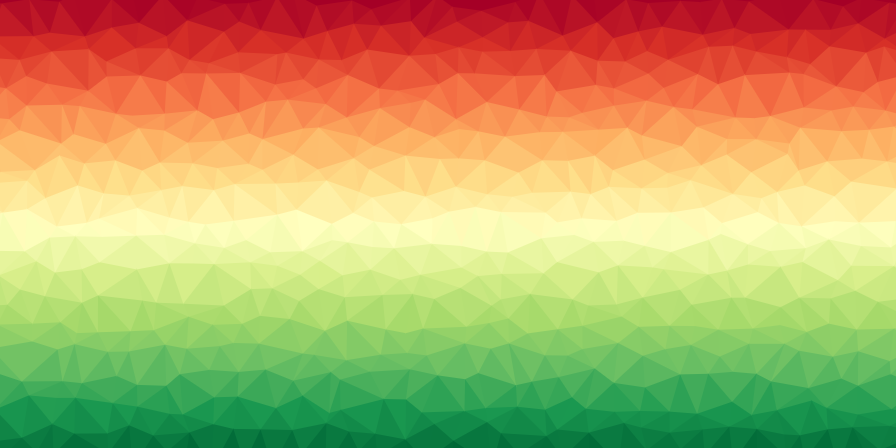
A Shadertoy shader for this background:

```glsl
#define CELL 0.06         // grid spacing, in canvas heights
#define ROW_SHIFT 0.6     // vertical grid offset, in cells
#define JITTER 0.74       // vertex scatter, in cells
#define RAMP_SCALE 0.98   // part of the colour ramp shown from top to bottom
#define RAMP_START 0.0    // ramp position at the top edge

const vec3 RAMP[11] = vec3[11](
    vec3(0.647, 0.000, 0.149), vec3(0.843, 0.188, 0.153),
    vec3(0.957, 0.427, 0.263), vec3(0.992, 0.682, 0.380),
    vec3(0.996, 0.878, 0.545), vec3(1.000, 1.000, 0.749),
    vec3(0.851, 0.937, 0.545), vec3(0.651, 0.851, 0.416),
    vec3(0.400, 0.741, 0.388), vec3(0.102, 0.596, 0.314),
    vec3(0.000, 0.408, 0.216));

vec3 rampColor(float t) {
    float x = clamp(t, 0.0, 1.0) * 10.0;
    int i = min(int(x), 9);
    return mix(RAMP[i], RAMP[i + 1], x - float(i));
}

vec2 hash2(vec2 p) {
    return fract(sin(vec2(dot(p, vec2(127.1, 311.7)),
                          dot(p, vec2(269.5, 183.3)))) * 43758.5453);
}

float cross2(vec2 a, vec2 b) {
    return a.x * b.y - a.y * b.x;
}

vec2 gridVertex(vec2 id) {
    return id + (hash2(id) - 0.5) * JITTER;
}

// Signed distance to the line a-b, positive on its left
float edgeDistance(vec2 p, vec2 a, vec2 b) {
    return cross2(b - a, p - a) / max(length(b - a), 1e-4);
}

// Flat facet coloured at its centroid, weighted by pixel coverage
vec4 facet(vec2 p, vec2 a, vec2 b, vec2 c, float pixel) {
    float inside = min(edgeDistance(p, a, b),
                   min(edgeDistance(p, b, c), edgeDistance(p, c, a)));
    float coverage = clamp(inside / pixel + 0.5, 0.0, 1.0);
    float height = ((a.y + b.y + c.y) / 3.0 + ROW_SHIFT) * CELL;
    vec3 color = rampColor(RAMP_START + (1.0 - height) * RAMP_SCALE);
    return vec4(color, 1.0) * coverage;
}

// True when the angles at a and c sum to more than a half turn
bool splitAlongAC(vec2 a, vec2 b, vec2 c, vec2 d) {
    vec2 ab = b - a, ad = d - a, cd = d - c, cb = b - c;
    return cross2(ab, ad) * dot(cd, cb) + dot(ab, ad) * cross2(cd, cb) < 0.0;
}

void mainImage(out vec4 fragColor, in vec2 fragCoord) {
    vec2 p = fragCoord / (iResolution.y * CELL) - vec2(0.0, ROW_SHIFT);
    float pixel = 1.0 / (iResolution.y * CELL);
    vec4 sum = vec4(0.0);

    // Split each nearby scattered quad into two facets
    for (int j = -1; j <= 1; j++) {
        for (int i = -1; i <= 1; i++) {
            vec2 id = floor(p) + vec2(i, j);
            vec2 a = gridVertex(id);
            vec2 b = gridVertex(id + vec2(1.0, 0.0));
            vec2 c = gridVertex(id + vec2(1.0, 1.0));
            vec2 d = gridVertex(id + vec2(0.0, 1.0));
            if (splitAlongAC(a, b, c, d)) {
                sum += facet(p, a, b, c, pixel) + facet(p, a, c, d, pixel);
            } else {
                sum += facet(p, a, b, d, pixel) + facet(p, b, c, d, pixel);
            }
        }
    }
    fragColor = vec4(sum.rgb / max(sum.a, 1e-4), 1.0);
}
```
